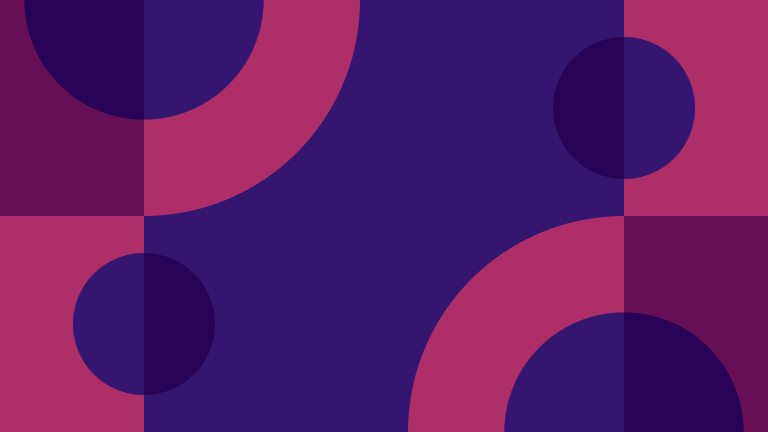
This background is drawn by a WebGL 2 fragment shader. Its source:

```glsl
#version 300 es
precision highp float;
// Flat geometric background: side panels, quarter rings and split discs.
// The left half is built from distance functions, and the right half is
// the same design turned by 180 degrees about the canvas centre.

uniform vec2 u_resolution;
out vec4 outColor;

const vec3 INDIGO = vec3(0.204, 0.086, 0.439);
const vec3 ROSE = vec3(0.682, 0.180, 0.408);
const vec3 PLUM = vec3(0.400, 0.059, 0.337);
const vec3 MIDNIGHT = vec3(0.157, 0.016, 0.349);

const float PANEL_EDGE = -5.0 / 9.0;
const float RING_OUTER = 0.5;
const float RING_INNER = 0.277;
const float DISC_RADIUS = 0.1644;
const float SEAM_HALF_WIDTH = 0.0012;

// Coverage of the region where the signed distance is negative.
float fill(float dist, float pixel) {
    return clamp(0.5 - dist / pixel, 0.0, 1.0);
}

float circle(vec2 p, vec2 center, float radius) {
    return length(p - center) - radius;
}

// Colours on either side of a vertical edge.
vec3 split(vec3 left, vec3 right, float leftMask) {
    return mix(right, left, leftMask);
}

vec3 halfDesign(vec2 p, float pixel) {
    vec2 ringCenter = vec2(PANEL_EDGE, 0.5);
    vec2 discCenter = vec2(PANEL_EDGE, -0.25);
    float leftMask = fill(p.x - PANEL_EDGE, pixel);
    float upperMask = fill(-p.y, pixel);

    // Side panel and the large quarter disc beside it
    float outer = fill(circle(p, ringCenter, RING_OUTER), pixel);
    vec3 panel = mix(ROSE, PLUM, upperMask);
    vec3 color = split(panel, mix(INDIGO, ROSE, outer), leftMask);

    // Inner half disc of the ring, with a faint seam along the panel edge
    float inner = fill(circle(p, ringCenter, RING_INNER), pixel);
    float seam = fill(abs(p.x - PANEL_EDGE) - SEAM_HALF_WIDTH, pixel);
    vec3 innerColor = split(MIDNIGHT, INDIGO, leftMask);
    innerColor = mix(innerColor, PLUM, 0.2 * seam);
    color = mix(color, innerColor, inner);

    // Small disc with swapped tones
    float disc = fill(circle(p, discCenter, DISC_RADIUS), pixel);
    return mix(color, split(INDIGO, MIDNIGHT, leftMask), disc);
}

void main() {
    // Centred coordinates in units of canvas height
    vec2 p = (gl_FragCoord.xy - 0.5 * u_resolution) / u_resolution.y;
    float turn = p.x > 0.0 ? -1.0 : 1.0;
    outColor = vec4(halfDesign(p * turn, 1.0 / u_resolution.y), 1.0);
}
```
